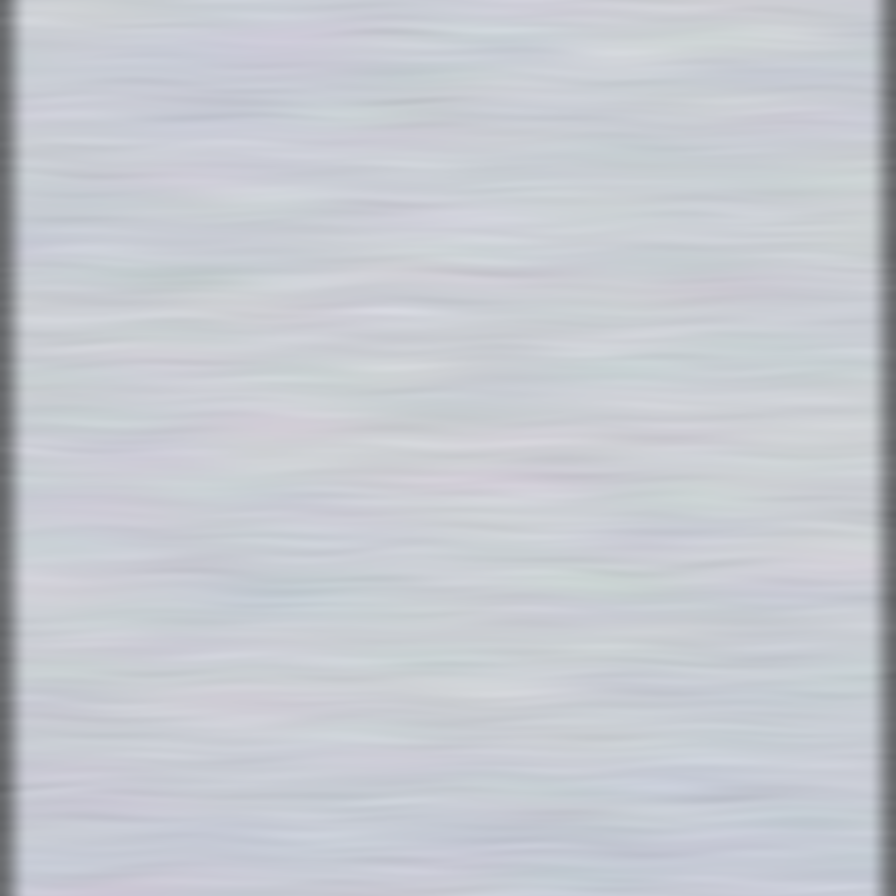
Reproduce this texture procedurally as a three.js fragment shader.

```glsl
varying vec2 vUv;

// Colours
const vec3 SILVER = vec3(0.806, 0.817, 0.832);
const vec3 BLUE_STEEL = vec3(0.762, 0.782, 0.832);
const vec3 EDGE_SHADE = vec3(0.405, 0.412, 0.422);
const vec3 PINK_GREEN_SHIFT = vec3(0.012, -0.008, 0.006);

// Cells across and up for each layer
const vec2 FINE_CELLS = vec2(9.0, 125.0);
const vec2 MEDIUM_CELLS = vec2(6.0, 62.0);
const vec2 HUE_CELLS = vec2(6.0, 30.0);
const vec2 CLOUD_CELLS = vec2(3.0, 7.0);

// Strengths
const float FINE_CONTRAST = 0.023;
const float MEDIUM_CONTRAST = 0.015;
const float BLUE_BASE = 0.24;
const float BLUE_CLOUD = 0.28;
const float BLUE_STREAK = 0.24;
const float BLUE_BOTTOM = 0.38;
const float BLUE_TOP = 0.16;

const float EDGE_WIDTH = 0.032;
const float WAVINESS = 0.0015;

vec3 hash3(vec2 cell, float seed) {
  vec3 p = fract(vec3(cell.xyx + seed) * vec3(0.1031, 0.1030, 0.0973));
  p += dot(p, p.yxz + 33.33);
  return fract((p.xxy + p.yxx) * p.zyx);
}

// Cellular noise: soft light and dark spots, one jittered in each cell
float spotNoise(vec2 uv, vec2 cells, float seed) {
  vec2 p = uv * cells;
  vec2 home = floor(p);
  float sum = 0.0;
  for (int y = -1; y <= 1; y++) {
    for (int x = -1; x <= 1; x++) {
      vec2 cell = home + vec2(float(x), float(y));
      vec3 rnd = hash3(cell, seed);
      vec2 offset = p - cell - rnd.xy;
      float falloff = max(0.0, 1.0 - dot(offset, offset));
      sum += (rnd.z * 2.0 - 1.0) * falloff * falloff * falloff;
    }
  }
  return sum;
}

void main() {
  // Slight bend of the brushing direction
  vec2 uv = vUv;
  uv.y += WAVINESS * (sin(uv.x * 17.0 + uv.y * 23.0) + sin(uv.x * 31.0 - uv.y * 41.0));

  // Horizontal brush streaks
  float fine = spotNoise(uv, FINE_CELLS, 11.0);
  float medium = spotNoise(uv, MEDIUM_CELLS, 47.0);
  float streaks = FINE_CONTRAST * fine + MEDIUM_CONTRAST * medium;

  // Cool tint in broad clouds, stronger towards the bottom and top
  float blue = BLUE_BASE
    + BLUE_CLOUD * spotNoise(uv, CLOUD_CELLS, 83.0)
    + BLUE_STREAK * spotNoise(uv, HUE_CELLS, 131.0)
    + BLUE_BOTTOM * smoothstep(0.3, 0.0, uv.y)
    + BLUE_TOP * smoothstep(0.75, 1.0, uv.y);
  vec3 metal = mix(SILVER, BLUE_STEEL, clamp(blue, 0.0, 1.0));
  metal += PINK_GREEN_SHIFT * spotNoise(uv, HUE_CELLS, 179.0);
  metal += streaks;

  // Dark soft borders on the left and right
  float edgeDistance = min(vUv.x, 1.0 - vUv.x);
  float lit = smoothstep(0.0, EDGE_WIDTH, edgeDistance);
  vec3 colour = mix(EDGE_SHADE + streaks, metal, lit);

  gl_FragColor = vec4(colour, 1.0);
}
```
